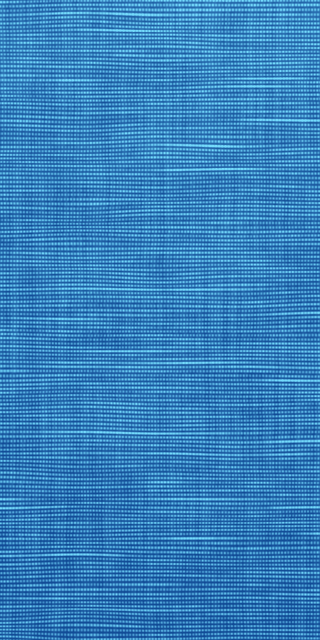
Give the GLSL for this texture, as a Shadertoy shader.

```glsl
// Blue woven linen: fine rows of rounded weft beads crossed by thin warp threads.
// Two rounded thread profiles form the beads; value noise bends the threads and
// varies their tone, each bead has its own tint, and thin slubs run along rows.

const vec2  THREADS      = vec2(100.0, 156.0);   // threads across, rows down
const vec3  SHADOW_BLUE  = vec3(0.10, 0.34, 0.62);
const vec3  LIGHT_BLUE   = vec3(0.42, 0.81, 0.95);
const vec3  MID_TINT     = vec3(0.0, 0.0, 0.04); // extra blue in the mid tones
const vec2  BEND         = vec2(0.6, 0.9);       // thread wander, in threads
const float BASE_TONE    = -0.10;
const float BEAD_TONE    = 0.92;                 // relief of the weave
const float ROUNDNESS    = 0.88;                 // below 1 fills out the beads
const float WARP_DEPTH   = 0.62;                 // dip between beads in a row
const float SLUB_TONE    = 0.28;
const float ROW_VARIANCE = 0.38;
const float BEAD_VARIANCE = 0.20;
const float BAND_TONE    = 0.05;
const float COL_VARIANCE = 0.14;
const float BLOTCH_TONE  = 0.08;
const float GRAIN_TONE   = 0.10;
const float TOP_LIGHT    = 0.19;                 // brightening toward the top
const float TAU          = 6.2831853;

float hash(vec2 p) {
    vec3 q = fract(p.xyx * 0.1031);
    q += dot(q, q.yzx + 33.33);
    return fract((q.x + q.y) * q.z);
}

float noise(vec2 p) {
    vec2 cell = floor(p), f = fract(p);
    f = f * f * (3.0 - 2.0 * f);
    float low  = mix(hash(cell), hash(cell + vec2(1, 0)), f.x);
    float high = mix(hash(cell + vec2(0, 1)), hash(cell + vec2(1, 1)), f.x);
    return mix(low, high, f.y);
}

// Rounded thread: 1 on its crest, 0 in the gaps; fades to its mean when too fine.
float thread(float position, float cellsPerPixel) {
    float fade = 1.0 - smoothstep(0.45, 0.9, cellsPerPixel);
    return pow(max(0.5 - 0.5 * fade * cos(TAU * position), 0.0), ROUNDNESS);
}

void mainImage(out vec4 fragColor, in vec2 fragCoord) {
    vec2 uv = fragCoord / iResolution.xy;
    vec2 footprint = THREADS / iResolution.xy;

    // Bent thread coordinates
    vec2 weave = uv * THREADS;
    weave.y += BEND.y * (noise(uv * vec2(4.0, 30.0)) - 0.5);
    weave.x += BEND.x * (noise(uv * vec2(9.0, 14.0) + 40.0) - 0.5);
    float row = floor(weave.y);

    // Each row slides its beads a little
    weave.x += 0.25 * (hash(vec2(row, 7.0)) - 0.5);
    float weft = thread(weave.y, footprint.y);
    float warp = thread(weave.x, footprint.x);

    // Thin slubs: pale stretches that partly hide the warp gaps
    float run = noise(vec2(uv.x * 3.5 + 9.0 * hash(vec2(row, 3.0)), row * 5.0 + 0.5));
    float slub = smoothstep(0.55, 0.85, run) * step(0.6, hash(vec2(row, 19.0)));
    float bead = weft * (1.0 - WARP_DEPTH * (1.0 - 0.5 * slub) * (1.0 - warp));

    // Uneven yarn and individual beads, fading with the thread they belong to
    float rowTone = noise(vec2(uv.x * 10.0, row * 3.0 + 80.0)) - 0.5;
    float beadTint = hash(vec2(floor(weave.x), row) + 300.0) - 0.5;

    // Soft bands, warp streaks, broad blotches and fibre grain
    float band = noise(uv * vec2(2.5, 48.0) + 60.0) - 0.5;
    float colTone = noise(vec2(weave.x, uv.y * 6.0 + 120.0)) - 0.5;
    float blotch = noise(uv * vec2(4.0, 9.0) + 20.0) - 0.5;
    float grain = noise(weave * vec2(1.7, 2.1) + 200.0) - 0.5;

    float tone = BASE_TONE + BEAD_TONE * bead;
    tone += weft * (SLUB_TONE * slub + ROW_VARIANCE * rowTone);
    tone += weft * warp * BEAD_VARIANCE * beadTint;
    tone += BAND_TONE * band + COL_VARIANCE * colTone;
    tone += BLOTCH_TONE * blotch + GRAIN_TONE * grain;
    tone += TOP_LIGHT * uv.y;

    tone = clamp(tone, -0.1, 1.12);
    vec3 color = mix(SHADOW_BLUE, LIGHT_BLUE, tone);
    color += MID_TINT * max(tone * (1.0 - tone), 0.0);
    fragColor = vec4(color, 1.0);
}
```
